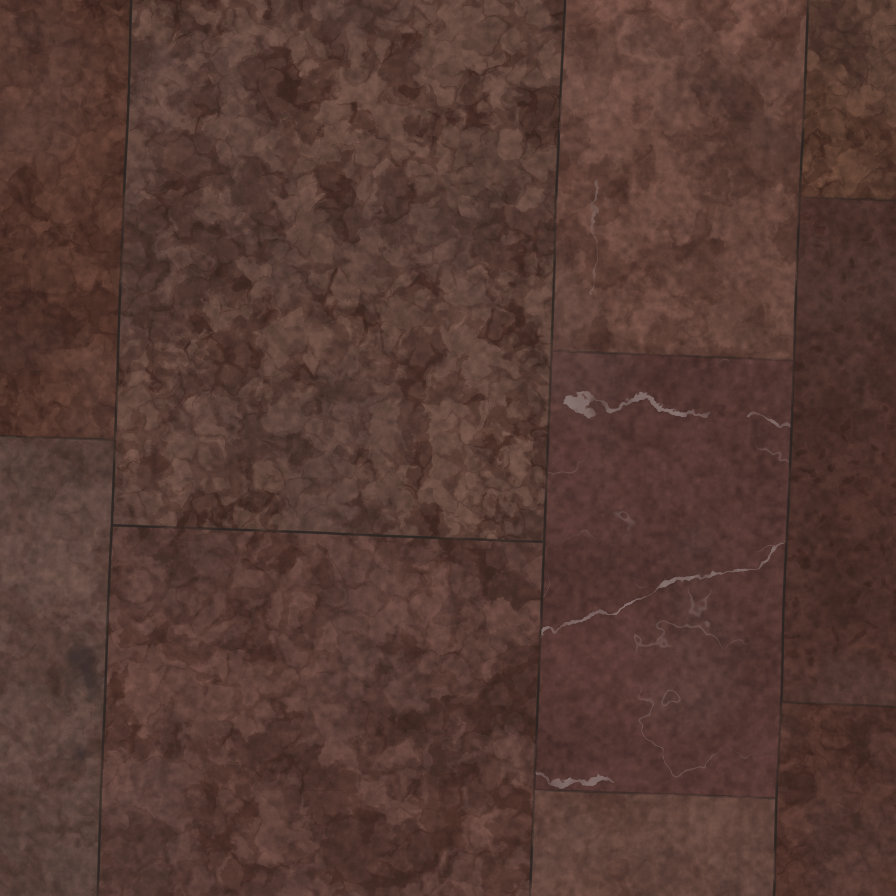
Give the GLSL for this texture, as a Shadertoy shader.

```glsl
// Worn red marble floor: four slightly tilted columns of cut slabs with thin dark joints.
// Each slab mixes warped Voronoi nodules, fractal stains and fine grain in its own tone;
// one smooth slab carries pale calcite veins.

#define TILT 0.038
#define JOINT_WIDTH 0.0011
#define DARK_STONE vec3(0.225, 0.135, 0.110)
#define JOINT_COLOR vec3(0.155, 0.135, 0.125)
#define VEIN_COLOR vec3(0.56, 0.49, 0.48)
#define FILM_COLOR vec3(0.345, 0.265, 0.245)
#define GRAIN 0.42

const vec3 COLUMN_EDGES = vec3(0.109, 0.592, 0.863);

// Heights of the cross joints in each column; -1 means none.
const vec2 CUTS[4] = vec2[4](vec2(0.514, -1.0), vec2(0.418, -1.0),
                             vec2(0.632, 0.141), vec2(0.815, 0.250));

// Slab tone (rgb) and strength of its mottling, column by column from the top.
const vec4 SLABS[10] = vec4[10](
    vec4(0.345, 0.225, 0.185, 0.75), vec4(0.370, 0.280, 0.250, 0.40),
    vec4(0.385, 0.280, 0.243, 0.80), vec4(0.370, 0.257, 0.228, 0.70),
    vec4(0.415, 0.288, 0.250, 0.50), vec4(0.335, 0.218, 0.202, 0.18),
    vec4(0.380, 0.268, 0.234, 0.35), vec4(0.395, 0.272, 0.215, 0.75),
    vec4(0.295, 0.190, 0.166, 0.60), vec4(0.320, 0.205, 0.175, 0.75));

// Nodules per canvas width for each slab.
const float NODULES[10] = float[10](36.0, 30.0, 40.0, 32.0, 15.0,
                                    16.0, 15.0, 42.0, 48.0, 38.0);

vec2 hash2(vec2 p) {
    vec3 q = fract(vec3(p.xyx) * vec3(0.1031, 0.1030, 0.0973));
    q += dot(q, q.yzx + 33.33);
    return fract((q.xx + q.yz) * q.zy);
}

float noise(vec2 p) {
    vec2 i = floor(p), f = fract(p);
    f = f * f * (3.0 - 2.0 * f);
    return mix(mix(hash2(i).x, hash2(i + vec2(1, 0)).x, f.x),
               mix(hash2(i + vec2(0, 1)).x, hash2(i + vec2(1, 1)).x, f.x), f.y);
}

float fbm(vec2 p) {
    float sum = 0.0, amp = 0.516;
    for (int i = 0; i < 5; i++) {
        sum += amp * noise(p);
        p = mat2(1.6, 1.2, -1.2, 1.6) * p + 17.3;
        amp *= 0.5;
    }
    return sum;
}

// Nearest distance, second nearest distance and a random value of the nearest cell.
vec3 voronoi(vec2 p) {
    vec2 cell = floor(p);
    vec3 best = vec3(9.0, 9.0, 0.0);
    for (int y = -1; y <= 1; y++)
    for (int x = -1; x <= 1; x++) {
        vec2 c = cell + vec2(x, y), h = hash2(c);
        float d = length(c + h - p);
        if (d < best.x) best = vec3(d, best.x, fract(h.x * 7.0 + h.y * 13.0));
        else best.y = min(best.y, d);
    }
    return best;
}

float line(float d, float width, float px) {
    return 1.0 - smoothstep(width - 0.5 * px, width + px, d);
}

// Ragged streak from a to b whose width and strength change along it.
float vein(vec2 p, vec2 a, vec2 b, float width, float px) {
    p += 0.04 * (vec2(fbm(p * 32.0), fbm(p * 32.0 + 40.0)) - 0.5);
    vec2 ab = b - a;
    float d = length(p - a - ab * clamp(dot(p - a, ab) / dot(ab, ab), 0.0, 1.0));
    float n = noise(p * 80.0);
    return line(d, width * (0.2 + n), px) * (0.35 + 0.65 * n);
}

void mainImage(out vec4 fragColor, in vec2 fragCoord) {
    float px = 1.0 / iResolution.y;
    vec2 uv = fragCoord * px;
    vec2 floorPos = uv + TILT * vec2(-uv.y, uv.x);
    floorPos += 0.002 * (vec2(noise(uv * 9.0), noise(uv * 9.0 + 5.0)) - 0.5);

    // Find the slab
    int column = int(dot(step(COLUMN_EDGES, vec3(floorPos.x)), vec3(1.0)));
    vec2 cut = CUTS[column];
    int row = int(step(floorPos.y, cut.x) + step(floorPos.y, cut.y));
    int id = column * 2 + row + column / 3;
    vec4 slab = SLABS[id];
    vec2 p = floorPos + float(id) * vec2(3.7, 5.3);

    // Nodules, seams and stains
    vec2 warp = vec2(fbm(p * 45.0), fbm(p * 45.0 + 60.0)) - 0.5;
    vec3 v = voronoi((p + 0.03 * warp) * NODULES[id]);
    float seam = 1.0 - smoothstep(0.02, 0.22, v.y - v.x + 0.7 * (noise(p * 45.0) - 0.5));
    float bands = id == 2 ? 0.16 * (noise(vec2(p.x * 24.0, p.y * 1.5)) - 0.5) : 0.0;
    float stain = smoothstep(0.49, 0.62, fbm(p * 27.0 + 1.5 * warp) + bands);
    float dark = 0.45 * seam + 0.60 * stain;
    if (id == 8) dark = 0.35 * stain + (1.0 - smoothstep(0.14, 0.30, v.x)) * step(0.5, v.z);
    vec3 color = slab.rgb * (1.0 + 0.20 * slab.a * (v.z - 0.5));
    color = mix(color, DARK_STONE, slab.a * clamp(dark, 0.0, 1.0));

    // Dusty film, broad shading and grain
    color = mix(color, FILM_COLOR, 0.30 * smoothstep(0.45, 0.75, fbm(p * 8.0 + 9.0)));
    color *= 1.0 + 0.25 * (fbm(p * 9.0 + 30.0) - 0.5) + GRAIN * (fbm(p * 130.0) - 0.5);
    float soot = max(line(length(uv - vec2(0.088, 0.247) + 0.06 * warp), 0.012, 0.02),
                     line(length(uv - vec2(0.082, 0.163) + 0.06 * warp), 0.008, 0.018));
    if (id == 1) color = mix(color, vec3(0.22, 0.18, 0.18), 0.7 * soot);

    // Pale veins and scratches
    float pale = 0.0;
    if (id == 5) {
        pale = vein(uv, vec2(0.598, 0.291), vec2(0.880, 0.390), 0.0022, px);
        pale = max(pale, vein(uv, vec2(0.638, 0.551), vec2(0.785, 0.547), 0.0024, px));
        pale = max(pale, vein(uv, vec2(0.832, 0.532), vec2(0.882, 0.522), 0.0034, px));
        pale = max(pale, vein(uv, vec2(0.594, 0.146), vec2(0.676, 0.124), 0.0028, px));
        float hair = line(abs(fbm(uv * 9.0 + 3.0) - 0.5), 0.003, 6.0 * px);
        pale = max(pale, 0.4 * hair * smoothstep(0.35, 0.7, noise(uv * 16.0)));
    }
    if (id == 4) pale = 0.5 * vein(uv, vec2(0.666, 0.80), vec2(0.658, 0.675), 0.0015, px);
    color = mix(color, VEIN_COLOR, 0.85 * pale);

    // Joints, broken and uneven
    vec3 side = abs(floorPos.x - COLUMN_EDGES);
    float upright = min(side.x, min(side.y, side.z));
    float across = min(abs(floorPos.y - cut.x), abs(floorPos.y - cut.y));
    float joint = max(line(upright, JOINT_WIDTH, px),
                      line(across, JOINT_WIDTH, px) * (column == 1 ? 1.0 : 0.55));
    joint *= 0.5 + 0.5 * smoothstep(0.2, 0.6, noise(uv * 30.0));
    fragColor = vec4(mix(color, JOINT_COLOR, 0.85 * joint), 1.0);
}
```
